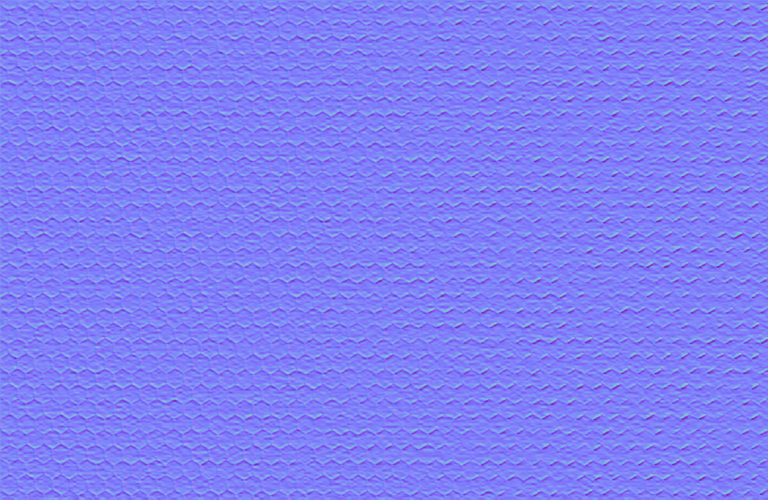
Write a Shadertoy shader that draws this texture map.

```glsl
// Normal map of a fine hexagonal mesh embossed on grained material.
// A height field of thin hexagon ridges plus noise is differentiated, and
// its slopes become colour; the ridges turn into slanted dashes to the right.

const vec2 REPEATS = vec2(44.0, 33.0);      // hexagons across, rows down
const float ROW_STEP = 0.8660254;           // row spacing of a regular hexagon grid
const float RIDGE_WIDTH = 0.060;            // in hexagon widths
const float RIDGE_HEIGHT = 0.0205;
const float CORNER_BLEND = 0.14;            // softens strength changes at corners
const vec3 EDGES_LEFT = vec3(0.90, 0.85, 0.95);   // upright, falling, rising edges
const vec3 EDGES_RIGHT = vec3(0.20, 0.45, 1.55);
const float WRINKLE_HEIGHT = 0.020;
const float GRAIN_HEIGHT = 0.011;
const vec2 WRINKLE_SCALE = vec2(3.4, 5.3);  // noise cells per hexagon
const vec2 GRAIN_SCALE = vec2(5.6, 7.1);
const float WARP = 0.12;                    // wandering of the rows
const float SLOPE_STEP = 0.03;              // differencing step, in cells
const vec2 SLOPE_GAIN = vec2(0.33, 1.0);    // red is much calmer than green
const vec2 TILT_MIN = vec2(-0.20, -0.32);
const vec2 TILT_MAX = vec2(0.20, 0.26);
const vec3 FLAT_COLOR = vec3(0.50, 0.50, 0.98);
const vec3 SEAM_COLOR = vec3(0.46, 0.66, 0.89);
const float SEAM_WIDTH = 0.0015;

float hash(vec2 p) {
    return fract(sin(dot(p, vec2(127.1, 311.7))) * 43758.5453);
}

float noise(vec2 p) {
    vec2 i = floor(p);
    vec2 f = fract(p);
    f = f * f * (3.0 - 2.0 * f);
    float low = mix(hash(i), hash(i + vec2(1.0, 0.0)), f.x);
    float high = mix(hash(i + vec2(0.0, 1.0)), hash(i + vec2(1.0, 1.0)), f.x);
    return mix(low, high, f.y);
}

// Offset from the centre of the nearest hexagon
vec2 hexOffset(vec2 q) {
    vec2 period = vec2(1.0, 2.0 * ROW_STEP);
    vec2 a = mod(q, period) - 0.5 * period;
    vec2 b = mod(q - 0.5 * period, period) - 0.5 * period;
    return dot(a, a) < dot(b, b) ? a : b;
}

// Ridge along the nearest edge; its strength depends on the edge direction
float ridge(vec2 cell, float fade) {
    vec2 warp = vec2(noise(cell * 0.45), noise(cell * 0.45 + 37.0)) - 0.5;
    vec2 g = hexOffset((cell + WARP * warp) * vec2(1.0, ROW_STEP));
    vec3 edge = 0.5 - abs(vec3(g.x,
                               dot(g, vec2(0.5, ROW_STEP)),
                               dot(g, vec2(0.5, -ROW_STEP))));
    float nearest = min(edge.x, min(edge.y, edge.z));
    float second = max(min(edge.x, edge.y), min(max(edge.x, edge.y), edge.z));

    vec3 strength = mix(EDGES_LEFT, EDGES_RIGHT, fade);
    float own = edge.x == nearest ? strength.x
              : edge.y == nearest ? strength.y : strength.z;
    float shared = dot(strength, vec3(1.0 / 3.0));
    float level = mix(shared, own, smoothstep(0.0, CORNER_BLEND, second - nearest));

    float wear = mix(1.0, 0.3 + 1.4 * noise(cell * 1.3 + 11.0), 0.4 + 0.4 * fade);
    float d = nearest / RIDGE_WIDTH;
    return wear * level * exp(-0.5 * d * d);
}

float height(vec2 cell) {
    float fade = smoothstep(0.22, 0.85, cell.x / REPEATS.x);
    return RIDGE_HEIGHT * ridge(cell, fade)
         + WRINKLE_HEIGHT * noise(cell * WRINKLE_SCALE + 5.0)
         + GRAIN_HEIGHT * noise(cell * GRAIN_SCALE + 71.0);
}

void mainImage(out vec4 fragColor, in vec2 fragCoord) {
    vec2 uv = fragCoord / iResolution.xy;
    vec2 cell = uv * REPEATS;

    // Surface slope by central differences
    vec2 dx = vec2(SLOPE_STEP, 0.0);
    vec2 dy = dx.yx;
    vec2 slope = vec2(height(cell + dx) - height(cell - dx),
                      height(cell + dy) - height(cell - dy)) / (2.0 * SLOPE_STEP);
    vec2 tilt = clamp(-slope * SLOPE_GAIN, TILT_MIN, TILT_MAX);

    // Steeper slopes lose blue
    vec3 color = FLAT_COLOR;
    color.r += tilt.x + 0.15 * tilt.y;
    color.g += tilt.y;
    color.b -= 2.5 * dot(tilt, tilt);

    // Thin seam along the top and left sides
    float side = min(uv.x * iResolution.x / iResolution.y, 1.0 - uv.y);
    float soft = 1.0 / iResolution.y;
    float seam = 1.0 - smoothstep(SEAM_WIDTH - soft, SEAM_WIDTH + soft, side);
    color = mix(color, SEAM_COLOR, 0.5 * seam);

    fragColor = vec4(clamp(color, 0.0, 1.0), 1.0);
}
```
